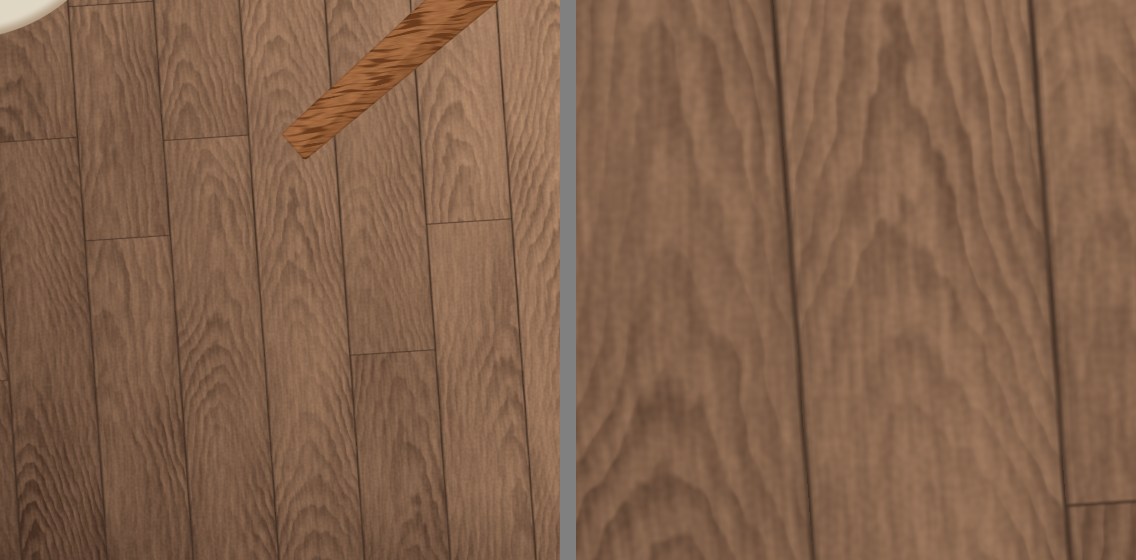
Left, the full canvas; right, a detail of the centre.
Reproduce this texture procedurally as a WebGL 1 fragment shader.

```glsl
precision highp float;
uniform vec2 u_resolution;

#define PLANK_WIDTH 0.153
#define LEAN 0.071
#define SEAM_START 0.039
#define JOINT_PERIOD 1.5
#define SHORT_PLANK 0.42
#define SEAM_HALF 0.0016
#define JOINT_HALF 0.0010
#define WOOD_DARK vec3(0.31, 0.215, 0.16)
#define WOOD_LIGHT vec3(0.70, 0.54, 0.42)
#define GAP_COLOR vec3(0.25, 0.18, 0.135)
#define LEG_LIGHT vec3(0.68, 0.45, 0.28)
#define LEG_DARK vec3(0.46, 0.27, 0.14)

float hash(vec2 p) {
  return fract(sin(dot(p, vec2(127.1, 311.7))) * 43758.5);
}

vec2 gradient(vec2 cell) {
  float a = 6.2832 * hash(cell);
  return vec2(cos(a), sin(a));
}

// Gradient noise, roughly -0.7 to 0.7
float noise(vec2 p) {
  vec2 i = floor(p), f = fract(p);
  vec2 s = f * f * f * (f * (f * 6.0 - 15.0) + 10.0);
  vec2 e = vec2(1.0, 0.0);
  float low = mix(dot(gradient(i), f), dot(gradient(i + e), f - e), s.x);
  float high = mix(dot(gradient(i + e.yx), f - e.yx),
                   dot(gradient(i + 1.0), f - 1.0), s.x);
  return mix(low, high, s.y);
}

float fill(float dist, float soft) {
  return 1.0 - smoothstep(-soft, soft, dist);
}

// Height of the first joint in each column, columns -1 to 6
float stagger(float column) {
  vec4 near = 1.0 - step(0.5, abs(column - vec4(-1.0, 0.0, 1.0, 2.0)));
  vec4 far = 1.0 - step(0.5, abs(column - vec4(3.0, 4.0, 5.0, 6.0)));
  return dot(near, vec4(0.32, 0.746, 0.56, 0.73))
       + dot(far, vec4(1.0, 1.405, 0.55, 1.0));
}

// Tone offset from growth rings, fibres and pores of one plank
float grain(vec2 p, float across, vec2 plank) {
  float seed = hash(plank);
  vec2 q = p + 17.0 * vec2(seed, hash(plank + 5.3));
  float warp = noise(q * vec2(8.0, 3.5)) + 0.22 * noise(q * vec2(26.0, 15.0));
  float jag = noise(q * vec2(90.0, 45.0));
  // Arched rings: hyperbolas stretched along the plank
  float offset = across - mix(0.1, 0.9, hash(plank + 9.1));
  float arch = mix(8.0, 12.0, seed) * sqrt(offset * offset + 0.03);
  float rings = arch + p.y * mix(4.0, 20.0, hash(plank + 2.7)) + 2.4 * warp + 0.3 * jag;
  float phase = fract(rings);
  float ringLine = smoothstep(0.1, 0.8, phase) * (1.0 - smoothstep(0.8, 1.0, phase));
  float ringFade = clamp(0.62 + 1.1 * noise(q * vec2(8.0, 4.0) + 8.0), 0.1, 1.2);
  vec2 bent = q + vec2(0.015 * warp, 0.0);
  float fibre = noise(bent * vec2(125.0, 8.0));
  float pore = noise(bent * vec2(210.0, 34.0));
  float blotch = noise(q * vec2(10.0, 4.0) + 4.0);
  return 0.07 - 0.26 * ringLine * ringFade + 0.15 * fibre
       + 0.13 * pore + 0.12 * blotch;
}

vec3 floorboards(vec2 uv, float px) {
  // Columns lean left with height; joints run square to them
  float u = (uv.x + LEAN * uv.y - SEAM_START) / PLANK_WIDTH;
  float v = uv.y - 0.065 * uv.x;
  float column = floor(u), across = fract(u);
  float run = v - stagger(column);
  float along = mod(run, JOINT_PERIOD);
  vec2 plank = vec2(column, 2.0 * floor(run / JOINT_PERIOD) + step(SHORT_PLANK, along));

  // Light falls off toward the lower left and the bottom edge
  float tone = 0.19 + 0.37 * uv.x + 0.28 * uv.y;
  tone -= 0.11 * (1.0 - smoothstep(0.0, 0.16, uv.y));
  tone += 0.12 * (hash(plank + 3.9) - 0.5);
  tone += grain(vec2(u * PLANK_WIDTH, v), across, plank);
  tone += 0.09 * noise(uv * 190.0);
  vec3 color = mix(WOOD_DARK, WOOD_LIGHT, clamp(tone, -0.1, 1.1));

  // Soft seams of uneven depth, with a faint worn edge beside them
  float seam = min(across, 1.0 - across) * PLANK_WIDTH;
  float joint = min(min(along, JOINT_PERIOD - along), abs(along - SHORT_PLANK));
  float soft = max(px, 0.0016);
  float wear = clamp(0.72 + 0.5 * noise(vec2(column * 7.3, v * 16.0)), 0.4, 1.0);
  color *= 1.0 - 0.14 * exp(-seam * 190.0);
  color *= 1.0 + 0.07 * fill(abs(across * PLANK_WIDTH - 0.005) - 0.001, soft);
  color = mix(color, GAP_COLOR, wear * fill(seam - SEAM_HALF, soft));
  return mix(color, GAP_COLOR, 0.65 * fill(joint - JOINT_HALF, max(px, 0.0012)));
}

// Tapered wooden leg entering from the top edge
vec3 addLeg(vec3 color, vec2 uv, float px) {
  vec2 dir = vec2(0.752, 0.659);
  vec2 rel = uv - vec2(0.523, 0.737);
  float along = dot(rel, dir);
  float side = dot(rel, vec2(-dir.y, dir.x));
  float halfWidth = 0.032 + 0.03 * along;
  vec2 edge = vec2(-along, abs(side) - halfWidth) + 0.006;
  float dist = length(max(edge, 0.0)) + min(max(edge.x, edge.y), 0.0) - 0.006;
  vec2 g = vec2(uv.x, uv.y - 0.12 * uv.x);
  float streak = noise(g * vec2(17.0, 165.0) + vec2(0.0, 1.5 * noise(g * 14.0)));
  float shade = 0.78 - 1.1 * smoothstep(0.0, 0.45, streak) + 0.35 * noise(g * vec2(50.0, 260.0));
  shade -= 0.32 * (1.0 - smoothstep(-0.014, -0.008, side));
  vec3 leg = mix(LEG_DARK, LEG_LIGHT, clamp(shade, -0.2, 1.1));
  leg *= 1.0 - 0.15 * smoothstep(-0.005, 0.0, dist);
  return mix(color, leg, fill(dist, px));
}

// Pale round edge in the upper left corner
vec3 addPaleRim(vec3 color, vec2 uv, float px) {
  float dist = length(uv - vec2(-0.0715, 1.228)) - 0.298;
  vec3 pale = mix(vec3(0.88, 0.84, 0.77), vec3(0.70, 0.62, 0.52), smoothstep(-0.022, 0.0, dist));
  return mix(color, pale, fill(dist, px));
}

void main() {
  vec2 uv = gl_FragCoord.xy / u_resolution;
  float px = 0.8 / min(u_resolution.x, u_resolution.y);
  vec3 color = floorboards(uv, px);
  color = addLeg(color, uv, px);
  color = addPaleRim(color, uv, px);
  gl_FragColor = vec4(color, 1.0);
}
```
